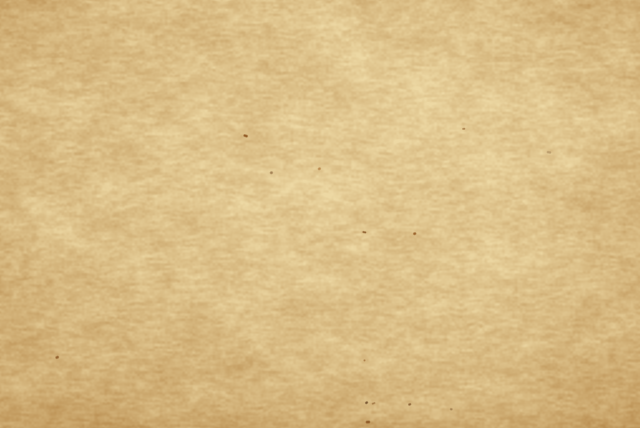
Reproduce this texture procedurally as a Shadertoy shader.

```glsl
// Aged kraft paper: a tan sheet with a warm, darker rim, soft mottling and
// fine, mostly horizontal fibre grain, plus a few brown specks and pale hairs.
// One tone value, summed from value noise layers, is mapped to a colour ramp.

float hash(vec2 p) {
    vec3 q = fract(p.xyx * 0.1031);
    q += dot(q, q.yzx + 33.33);
    return fract((q.x + q.y) * q.z);
}

float noise(vec2 p) {
    vec2 i = floor(p), f = fract(p);
    f = f * f * (3.0 - 2.0 * f);
    return mix(mix(hash(i), hash(i + vec2(1, 0)), f.x),
               mix(hash(i + vec2(0, 1)), hash(i + vec2(1, 1)), f.x), f.y);
}

// Layered noise, centred on zero
float fbm(vec2 p) {
    float sum = 0.0, amplitude = 0.5;
    for (int i = 0; i < 5; i++) {
        sum += amplitude * (noise(p) - 0.5);
        p = mat2(1.6, 1.2, -1.2, 1.6) * p + 17.3;
        amplitude *= 0.55;
    }
    return sum;
}

// Distance to a segment of given half length through the origin
float segment(vec2 p, float angle, float halfLength) {
    vec2 dir = vec2(cos(angle), sin(angle));
    return length(p - dir * clamp(dot(p, dir), -halfLength, halfLength));
}

void mainImage(out vec4 fragColor, in vec2 fragCoord) {
    vec2 uv = fragCoord / iResolution.xy;
    vec2 p = fragCoord / iResolution.y;
    float aspect = iResolution.x / iResolution.y;
    float pixel = 1.0 / iResolution.y;

    // Light falloff, strongest towards the bottom and the side edges
    vec2 fromCentre = uv - vec2(0.53, 0.62);
    float tone = 0.87 - 0.8 * dot(fromCentre * fromCentre, vec2(1.0, 1.1));
    tone -= 0.16 * exp(-uv.y * 15.0);
    tone -= 0.08 * (exp(-uv.x * 18.0) + exp((uv.x - 1.0) * 18.0));

    // Broad stains and smaller, slightly flattened mottling
    tone += 0.30 * fbm(p * vec2(3.0, 4.0) + 5.0);
    tone += 0.42 * fbm(p * vec2(13.0, 21.0) + 40.0);

    // Fibre grain: wavy horizontal streaks over a finer tooth
    vec2 warped = p + 0.008 * vec2(noise(p * 25.0), noise(p * 25.0 + 60.0));
    tone += 0.26 * (noise(warped * vec2(48.0, 150.0)) - 0.5);
    tone += 0.16 * (noise(warped * vec2(95.0, 130.0) + 90.0) - 0.5);
    tone += 0.14 * (noise(p * 170.0 + 200.0) - 0.5);

    // Faint pale hairs
    for (int i = 0; i < 9; i++) {
        vec2 id = vec2(i, 71);
        vec2 at = vec2(hash(id) * aspect, hash(id + 11.0));
        float angle = 2.4 * (hash(id + 23.0) - 0.5);
        float d = segment(p - at, angle, 0.008 + 0.02 * hash(id + 37.0));
        tone += 0.13 * noise(p * 90.0) * smoothstep(0.003 + pixel, 0.0, d);
    }

    // Ramp from the brown rim to pale straw
    vec3 color = mix(vec3(0.73, 0.56, 0.32), vec3(0.91, 0.82, 0.61), clamp(tone, 0.0, 1.1));

    // Sparse brown specks of varied strength
    for (int i = 0; i < 14; i++) {
        vec2 id = vec2(i, 7);
        vec2 at = vec2(hash(id) * aspect, hash(id + 13.0));
        float radius = mix(0.0012, 0.0030, hash(id + 29.0));
        float d = segment(p - at, hash(id + 41.0) - 0.3, 0.0025 * hash(id + 53.0));
        float cover = smoothstep(radius + pixel, radius - pixel, d);
        vec3 ink = mix(vec3(0.34, 0.20, 0.08), vec3(0.66, 0.38, 0.12), hash(id + 67.0));
        color = mix(color, ink, cover * mix(0.25, 0.9, hash(id + 79.0)));
    }

    fragColor = vec4(color, 1.0);
}
```
